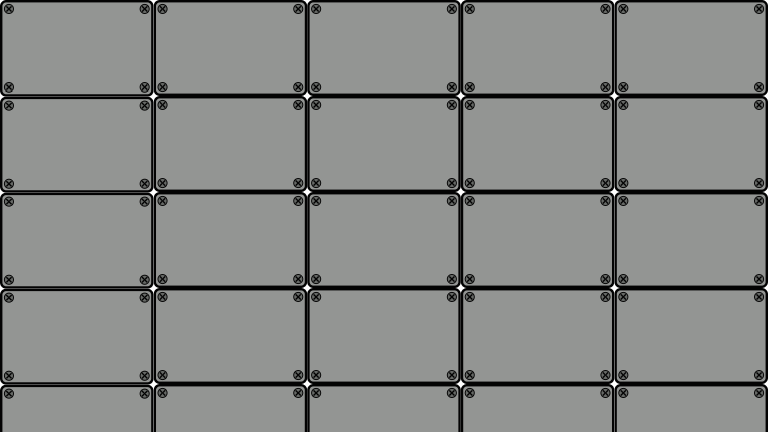
This pattern is drawn by a Shadertoy shader. Its source:

```glsl
// Grey metal plates in a grid, five across and four and a half down.
// Each plate is a rounded box with a black rim and a cross-head screw in every
// corner, drawn with distance functions; pale stars show where four plates meet.

// Lengths are fractions of the canvas height.
const vec2  TILE          = vec2(16.0 / 45.0, 2.0 / 9.0);
const float CORNER_RADIUS = 0.0144;
const float RIM_WIDTH     = 0.0056;
const float SCREW_INSET   = 0.0207;
const float SCREW_RADIUS  = 0.0116;
const float SCREW_OUTLINE = 0.0022;
const float SLOT_LENGTH   = 0.0085;  // half length of a cross arm
const float SLOT_WIDTH    = 0.0016;  // half width of a cross arm
const float COLUMN_DROP   = 0.0016;  // slight sag of the first column

const vec3 GAP_COLOR   = vec3(1.0);
const vec3 PLATE_COLOR = vec3(0.578, 0.584, 0.577);
const vec3 SCREW_COLOR = vec3(0.40, 0.41, 0.40);
const vec3 INK_COLOR   = vec3(0.01);

float roundedBox(vec2 p, vec2 halfSize, float radius) {
    vec2 d = abs(p) - halfSize + radius;
    return length(max(d, 0.0)) + min(max(d.x, d.y), 0.0) - radius;
}

// Diagonal cross with square-cut arms.
float diagonalCross(vec2 p) {
    vec2 d = abs(vec2(p.x + p.y, p.x - p.y)) * inversesqrt(2.0);
    d = vec2(max(d.x, d.y), min(d.x, d.y));
    return max(d.x - SLOT_LENGTH, d.y - SLOT_WIDTH);
}

// Coverage of a shape, smoothed over one pixel.
float fill(float dist, float pixel) {
    return clamp(0.5 - dist / pixel, 0.0, 1.0);
}

void mainImage(out vec4 fragColor, in vec2 fragCoord) {
    float pixel = 1.0 / iResolution.y;
    vec2 p = vec2(fragCoord.x, iResolution.y - fragCoord.y) * pixel;

    // The first column sits a little lower from the second row on.
    if (p.x < TILE.x && p.y > 0.95 * TILE.y) p.y -= COLUMN_DROP;

    // Position from the plate centre, folded into one quarter.
    vec2 halfTile = 0.5 * TILE;
    vec2 quarter = abs(mod(p, TILE) - halfTile);

    // Plate and rim
    float plate = roundedBox(quarter, halfTile, CORNER_RADIUS);
    vec3 color = mix(GAP_COLOR, INK_COLOR, fill(plate, pixel));
    color = mix(color, PLATE_COLOR, fill(plate + RIM_WIDTH, pixel));

    // Screw head and cross slot
    vec2 s = quarter - (halfTile - SCREW_INSET);
    float head = length(s) - SCREW_RADIUS;
    color = mix(color, INK_COLOR, fill(head, pixel));
    color = mix(color, SCREW_COLOR, fill(head + SCREW_OUTLINE, pixel));
    color = mix(color, INK_COLOR, fill(diagonalCross(s), pixel));

    fragColor = vec4(color, 1.0);
}
```
